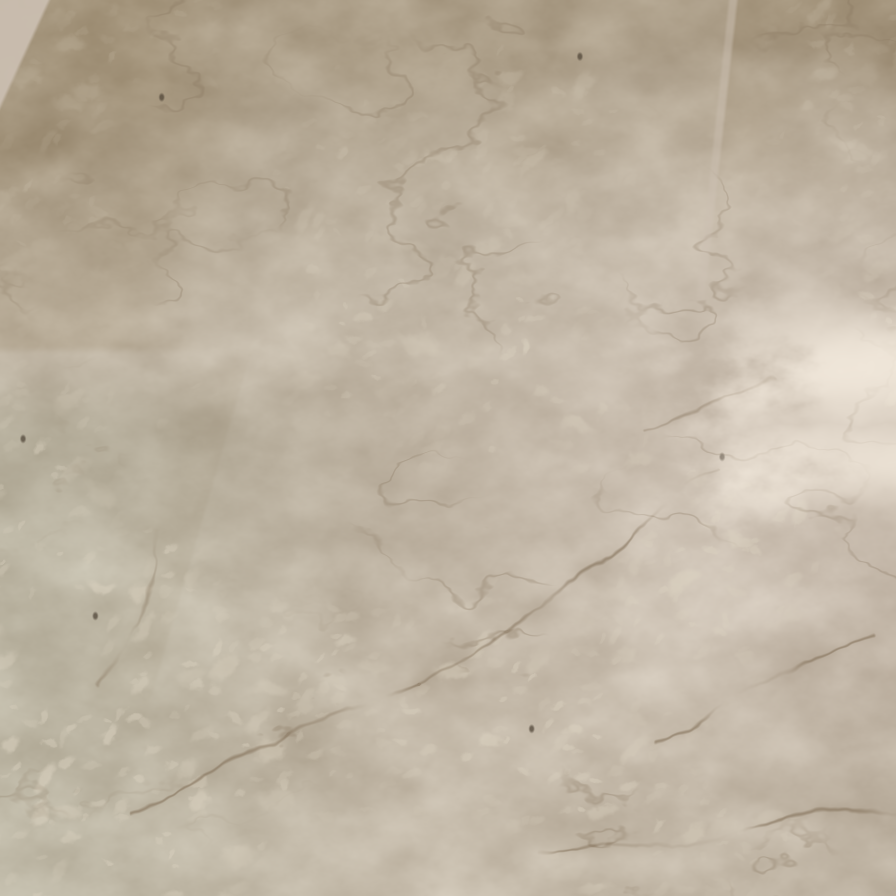
Give the GLSL for this texture, as a three.js fragment shader.

```glsl
// Polished beige marble floor tiles with pale flecks, brown veins and a window glare.
varying vec2 vUv;

#define STONE vec3(0.745, 0.703, 0.635)
#define PALE vec3(0.800, 0.752, 0.700)
#define BROWN vec3(0.600, 0.535, 0.430)
#define VEIN vec3(0.530, 0.460, 0.370)
#define FLECK vec3(0.860, 0.825, 0.755)
#define GLARE vec3(0.955, 0.920, 0.870)
#define MOTTLE 0.19
#define FLECK_STRENGTH 0.62
#define VEIN_WIDTH 0.0030
#define CRACK_STRENGTH 0.30

float hash(vec2 p) {
  vec3 q = fract(vec3(p.xyx) * 0.1031);
  q += dot(q, q.yzx + 33.33);
  return fract((q.x + q.y) * q.z);
}

float noise(vec2 p) {
  vec2 i = floor(p), f = fract(p);
  f = f * f * (3.0 - 2.0 * f);
  return mix(mix(hash(i), hash(i + vec2(1, 0)), f.x),
             mix(hash(i + vec2(0, 1)), hash(i + vec2(1, 1)), f.x), f.y);
}

float fbm(vec2 p) {
  float sum = 0.0, amp = 0.5;
  for (int i = 0; i < 5; i++) {
    sum += amp * noise(p);
    p = mat2(1.6, 1.2, -1.2, 1.6) * p + 7.3;
    amp *= 0.5;
  }
  return sum;
}

// Broken, wandering line from a to b
float vein(vec2 p, vec2 a, vec2 b) {
  p += 0.045 * (vec2(fbm(p * 9.0), fbm(p * 9.0 + 31.0)) - 0.48);
  vec2 ab = b - a;
  float along = clamp(dot(p - a, ab) / dot(ab, ab), 0.0, 1.0);
  float d = length(p - a - ab * along);
  float line = 1.0 - smoothstep(0.0, VEIN_WIDTH * (0.6 + noise(p * 30.0)), d);
  float halo = 0.22 * exp(-d * 110.0);
  return (line + halo) * smoothstep(0.12, 0.75, noise(p * 17.0 + a * 40.0));
}

// Scattered ragged ellipses, one per grid cell, lying near the horizontal
float flecks(vec2 p, float cells, float share) {
  vec2 g = p * cells;
  g += 0.65 * (vec2(fbm(g * 1.5), fbm(g * 1.5 + 19.0)) - 0.48);
  float cover = 0.0;
  for (int y = -1; y <= 1; y++)
  for (int x = -1; x <= 1; x++) {
    vec2 cell = floor(g) + vec2(x, y);
    float size = hash(cell + 5.1);
    vec2 d = g - cell - vec2(hash(cell + 1.7), hash(cell + 9.2));
    float angle = 1.5 * hash(cell + 3.3) - 0.35;
    d = mat2(cos(angle), -sin(angle), sin(angle), cos(angle)) * d;
    float r = length(d / vec2(0.22 + 0.34 * size, 0.13 + 0.14 * size));
    float on = step(hash(cell + 12.4), share) * (0.35 + 0.65 * hash(cell + 6.6));
    cover = max(cover, on * (1.0 - smoothstep(0.45, 1.15, r)));
  }
  return cover;
}

// Tiny dark pits
float pits(vec2 p) {
  vec2 g = p * 24.0, cell = floor(g);
  vec2 center = 0.2 + 0.6 * vec2(hash(cell + 2.0), hash(cell + 8.0));
  float d = length((g - cell - center) * vec2(1.0, 0.7));
  return step(0.975, hash(cell + 14.0)) * (1.0 - smoothstep(0.03, 0.10, d));
}

void main() {
  vec2 p = vUv;
  float cloud = fbm(p * vec2(4.0, 6.0) + 2.0) - 0.48;
  float grain = fbm(p * vec2(18.0, 25.0) + 40.0) - 0.48;
  float seamX = 0.785 + 0.11 * (p.y - 0.66);

  // Tile tones: brown along the top, darkest at the upper left
  float leftTile = (1.0 - smoothstep(0.16, 0.32, p.x + 0.25 * cloud)) * smoothstep(0.602, 0.616, p.y);
  float rightTile = smoothstep(-0.003, 0.003, p.x - seamX) * smoothstep(0.60, 0.72, p.y);
  float brown = 0.60 * smoothstep(0.68, 1.03, p.y + 0.35 * cloud);
  brown += leftTile * (0.40 - 0.12 * smoothstep(0.85, 1.0, p.y));
  brown += rightTile * (0.08 + 0.25 * smoothstep(0.80, 0.95, p.y + 0.3 * cloud));
  float slant = p.x - 0.165 - 0.29 * (p.y - 0.22);
  brown += 0.10 * smoothstep(-0.10, 0.0, slant) * (1.0 - smoothstep(0.0, 0.006, slant))
         * smoothstep(0.18, 0.26, p.y) * (1.0 - smoothstep(0.58, 0.61, p.y));
  vec3 color = mix(STONE, BROWN, clamp(brown, 0.0, 1.0));

  // Cool sheen around the glare, mottling and a slight green cast at the left
  float sheen = exp(-dot((p - vec2(0.95, 0.47)) * vec2(2.3, 2.7), (p - vec2(0.95, 0.47)) * vec2(2.3, 2.7)));
  color = mix(color, PALE, 0.85 * sheen);
  color += MOTTLE * (0.65 * cloud + 0.75 * grain) * vec3(0.92, 1.0, 1.08);
  color += vec3(-0.012, 0.004, 0.0) * (1.0 - smoothstep(0.0, 0.5, p.x)) * (1.0 - smoothstep(0.5, 0.62, p.y));

  // Pale flecks gathered in drifts
  float drift = smoothstep(0.34, 0.62, fbm(p * 5.0 + 11.0)) * (1.0 - 0.65 * smoothstep(0.60, 0.75, p.y));
  float chips = max(flecks(p, 23.0, 0.42), 0.75 * flecks(p + 3.0, 44.0, 0.40));
  color = mix(color, FLECK, FLECK_STRENGTH * chips * drift);

  // Fine short cracks and long veins
  float ridge = abs(fbm(p * vec2(8.0, 13.0) + 60.0) - 0.48);
  float crack = (1.0 - smoothstep(0.0, 0.022, ridge)) * smoothstep(0.50, 0.75, noise(p * 9.0 + 25.0));
  float veins = vein(p, vec2(0.14, 0.10), vec2(0.48, 0.24)) + vein(p, vec2(0.48, 0.24), vec2(0.80, 0.47));
  veins += vein(p, vec2(0.73, 0.17), vec2(0.97, 0.29)) + vein(p, vec2(0.60, 0.05), vec2(1.0, 0.09));
  veins += 0.7 * vein(p, vec2(0.12, 0.23), vec2(0.18, 0.40)) + 0.7 * vein(p, vec2(0.72, 0.52), vec2(0.87, 0.58));
  color = mix(color, VEIN, clamp(CRACK_STRENGTH * crack + 0.55 * veins, 0.0, 0.7));
  color = mix(color, VEIN * 0.6, 0.75 * pits(p));

  // Pale joint at the right and neighbouring tile in the corner
  float joint = (1.0 - smoothstep(0.002, 0.007, abs(p.x - seamX + 0.004))) * smoothstep(0.64, 0.70, p.y);
  color = mix(color, PALE, 0.40 * joint);
  color = mix(color, PALE, 0.9 * smoothstep(-0.003, 0.003, 0.46 * (p.y - 0.88) - p.x));

  // Two blurred bands of window glare
  float upper = exp(-pow(abs(p.y - 0.575 + 0.10 * cloud) / 0.062, 2.0));
  float lower = exp(-pow(abs(p.y - 0.480 + 0.10 * cloud) / 0.045, 2.0));
  float glare = max(upper, 0.85 * lower) * smoothstep(0.72, 0.93, p.x + 0.25 * grain);
  gl_FragColor = vec4(mix(color, GLARE, 0.88 * glare), 1.0);
}
```
